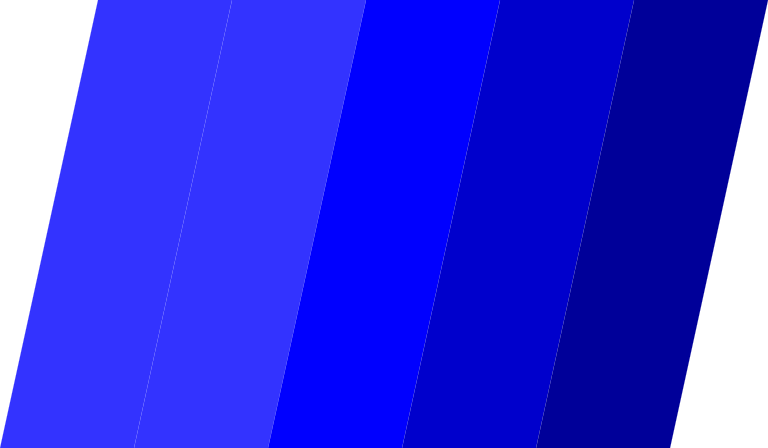
Give the GLSL for this background, as a WebGL 1 fragment shader.

```glsl
precision highp float;
// Five slanted blue bands of equal width on white, light at left to dark at right.
// Each band is blended over white by its own edge coverage, so neighbouring
// soft edges let a faint pale hairline through at every seam.

uniform vec2 u_resolution;

const float SLANT = 0.1276;      // sideways shift from bottom to top
const float BAND_WIDTH = 0.1745; // share of the canvas width
const float MIN_SOFTNESS = 0.0015;
const vec3 PAPER = vec3(1.0);

// Two light bands, one pure blue, then steadily darker ones
vec3 bandColor(float index) {
  float tint = 0.2 * step(index, 1.5);
  float blue = 1.0 - 0.2 * max(index - 2.0, 0.0);
  return vec3(tint, tint, blue);
}

// Linear ramp centred on an edge
float edgeCoverage(float signedDistance, float softness) {
  return clamp(signedDistance / softness + 0.5, 0.0, 1.0);
}

float bandCoverage(float x, float left, float width, float softness) {
  return edgeCoverage(x - left, softness)
       * edgeCoverage(left + width - x, softness);
}

void main() {
  vec2 uv = gl_FragCoord.xy / u_resolution;
  float softness = max(1.0 / u_resolution.x, MIN_SOFTNESS);

  // Undo the slant so that the bands become vertical
  float x = uv.x - SLANT * uv.y;

  vec3 color = PAPER;
  for (int i = 0; i < 5; i++) {
    float index = float(i);
    float coverage = bandCoverage(x, index * BAND_WIDTH, BAND_WIDTH, softness);
    color = mix(color, bandColor(index), coverage);
  }
  gl_FragColor = vec4(color, 1.0);
}
```
